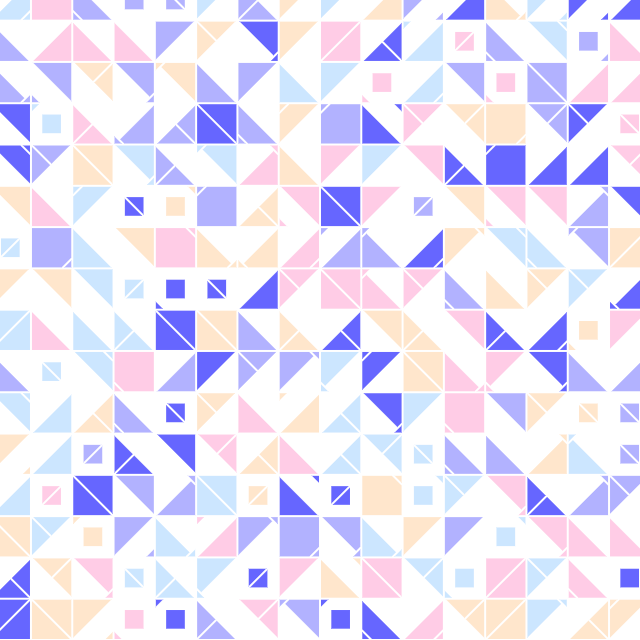
Give the GLSL for this pattern, as a WebGL 1 fragment shader.

```glsl
precision highp float;

// Grid of geometric tiles: each cell holds a square, a half-square triangle
// or a small centred square in one flat colour, split by a thin white line
// along a diagonal or across a corner. All shapes are signed distances.

uniform vec2 u_resolution;

const float CELLS = 15.5;                  // cells across the canvas
const vec2 GRID_OFFSET = vec2(0.25, 0.0);  // in cells
const float HALF_GAP = 0.024;              // half width of all white lines
const float INV_SQRT2 = 0.70710678;

const vec3 WHITE  = vec3(1.0);
const vec3 BLUE   = vec3(0.8, 0.9, 1.0);
const vec3 PEACH  = vec3(1.0, 0.9, 0.8);
const vec3 LILAC  = vec3(0.7, 0.7, 1.0);
const vec3 PINK   = vec3(1.0, 0.8, 0.9);
const vec3 INDIGO = vec3(0.4, 0.4, 1.0);

// Random value in 0..1 for a cell; the seed selects independent values.
float hash(vec2 cell, float seed) {
  vec3 p = fract(vec3(cell, seed) * vec3(0.1031, 0.1030, 0.0973));
  p += dot(p, p.yzx + 33.33);
  return fract((p.x + p.y) * p.z);
}

// Turns a random value into one of the four directions (+-1, +-1).
vec2 cornerDirection(float r) {
  float k = floor(r * 4.0);
  return vec2(mod(k, 2.0), floor(k * 0.5)) * 2.0 - 1.0;
}

float boxDistance(vec2 p, float halfSize) {
  vec2 d = abs(p) - halfSize;
  return max(d.x, d.y);
}

// Signed distance to a slanted line, negative on the side of dir.
float slantDistance(vec2 p, vec2 dir, float offset) {
  return (offset - dot(p, dir)) * INV_SQRT2;
}

// Main shape of a tile, before the gap is taken off its edges.
float shapeDistance(vec2 p, float kind, vec2 dir) {
  float frame = boxDistance(p, 0.5);
  if (kind < 0.145) return frame;
  if (kind < 0.285) return boxDistance(p, 0.25);
  return max(frame, slantDistance(p, dir, 0.0));
}

// Cuts the shape along a diagonal, or adds a separate corner piece.
float cutDistance(vec2 p, float shape, float cut, vec2 dir) {
  if (cut < 0.6) {
    float diagonal = abs(slantDistance(p, dir, 0.0));
    return max(shape, -diagonal) + HALF_GAP;
  }
  float corner = slantDistance(p, dir, 0.75);
  float piece = max(boxDistance(p, 0.5), corner);
  return min(max(shape, -corner), piece) + HALF_GAP;
}

vec3 tileColour(float r) {
  if (r < 0.25) return BLUE;
  if (r < 0.46) return PEACH;
  if (r < 0.66) return LILAC;
  if (r < 0.84) return PINK;
  return INDIGO;
}

void main() {
  float canvas = min(u_resolution.x, u_resolution.y);
  vec2 grid = gl_FragCoord.xy / canvas * CELLS + GRID_OFFSET;
  vec2 cell = floor(grid);
  vec2 p = fract(grid) - 0.5;

  // Independent choices of shape, cut and colour.
  vec2 shapeDir = cornerDirection(hash(cell, 11.0));
  vec2 cutDir = cornerDirection(hash(cell, 23.0));
  float shape = shapeDistance(p, hash(cell, 37.0), shapeDir);
  float d = cutDistance(p, shape, hash(cell, 53.0), cutDir);
  vec3 ink = tileColour(hash(cell, 71.0));

  // One pixel of edge smoothing.
  float pixel = CELLS / canvas;
  float coverage = clamp(0.5 - d / pixel, 0.0, 1.0);
  gl_FragColor = vec4(mix(WHITE, ink, coverage), 1.0);
}
```
